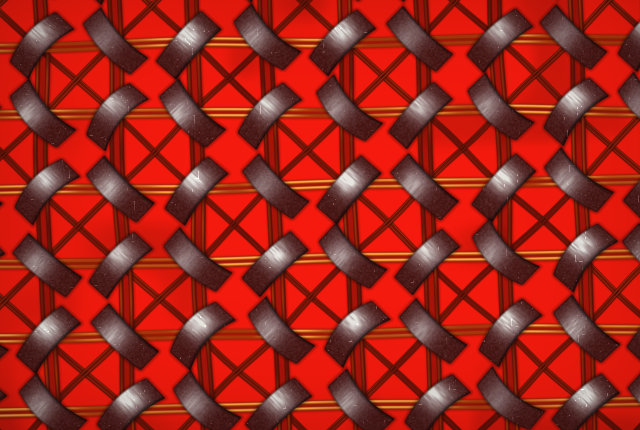
Give the GLSL for this pattern, as a Shadertoy shader.

```glsl
// Woven plane of ferrite rings threaded by copper wires over a glowing red ground.
// A slightly sheared lattice gives wire distances by fract; each ring is a bent
// rounded box whose tilt alternates like a checkerboard, with hashed variation.

const vec2 PITCH = vec2(0.178, 0.1705);    // lattice spacing in canvas heights
const vec2 FIRST_RING = vec2(0.085, 0.102); // from the top left corner
const vec3 RED = vec3(0.95, 0.10, 0.05);
const vec3 DEEP_RED = vec3(0.62, 0.07, 0.03);
const vec3 BROWN = vec3(0.36, 0.06, 0.03);
const vec3 COPPER = vec3(0.66, 0.21, 0.04);
const vec3 GLINT = vec3(1.0, 0.66, 0.27);

vec2 hash22(vec2 p) {
    vec3 q = fract(p.xyx * vec3(0.1031, 0.1030, 0.0973));
    q += dot(q, q.yzx + 33.33);
    return fract((q.xx + q.yz) * q.zy);
}

float noise(vec2 p) {
    vec2 i = floor(p), f = fract(p);
    f = f * f * (3.0 - 2.0 * f);
    return mix(mix(hash22(i).x, hash22(i + vec2(1, 0)).x, f.x),
               mix(hash22(i + vec2(0, 1)).x, hash22(i + vec2(1, 1)).x, f.x), f.y);
}

float centred(float x) { return fract(x + 0.5) - 0.5; }

float roundBox(vec2 p, vec2 halfSize, float radius) {
    vec2 q = abs(p) - halfSize + radius;
    return length(max(q, 0.0)) + min(max(q.x, q.y), 0.0) - radius;
}

// Two parallel round wires at signed distance d from their common axis
void wirePair(inout vec3 col, float d, float gap, float radius, vec3 body, vec3 shine, float aa) {
    float shadow = smoothstep(gap + 2.4 * radius, gap, abs(d - 0.2 * radius));
    col = mix(col, col * DEEP_RED / RED, 0.9 * shadow);
    for (float side = -1.0; side < 2.0; side += 2.0) {
        float x = (d - side * gap) / radius;
        float cover = smoothstep(aa, -aa, (abs(x) - 1.0) * radius);
        vec3 tint = mix(body * 0.8, body, 1.0 - min(x * x, 1.0));
        tint = mix(tint, shine, exp(-3.0 * (x + 0.2) * (x + 0.2)));
        col = mix(col, tint, cover);
    }
}

void drawRing(inout vec3 col, vec2 id, vec2 d, float aa) {
    vec2 rnd = hash22(id + 41.0), vary = hash22(id + 97.0);
    bool rising = mod(id.x + id.y, 2.0) < 0.5;
    d += (rnd - 0.5) * 0.012;
    if (!rising) d.y = -d.y;

    // Axes along and across the band, then the bow
    float angle = 0.7854 + (vary.x - 0.5) * 0.14;
    vec2 along = vec2(cos(angle), -sin(angle));
    float u = dot(d, along), v = dot(d, vec2(along.y, -along.x));
    float bow = mix(0.7, 2.8, rnd.y);
    v += bow * (u * u - 0.0018);
    float dist = roundBox(vec2(u, v), vec2(0.080, 0.029 + 0.003 * vary.y), 0.004);

    // Contact shadow
    col *= 1.0 - 0.35 * smoothstep(0.010, -0.002, dist);

    // Curved metal: dim ends, brushed glare, specks, dark inner lip
    float centre = rising ? 0.016 : -0.022;
    float x = (u - centre) / 0.034;
    float grain = noise(d * 300.0 + id * 17.0);
    float brushed = noise(vec2(u * 260.0, v * 50.0) + id * 9.0);
    float body = 0.05 + 0.78 * exp(-0.75 * x * x) + 0.25 * (grain - 0.5);
    float strength = rising ? mix(0.65, 1.15, vary.y) : mix(0.15, 0.6, vary.y);
    float glare = strength * exp(-1.7 * x * x) * (0.6 + 0.7 * brushed);
    glare *= smoothstep(-0.030, 0.010, v);
    vec3 metal = mix(vec3(0.27, 0.08, 0.07), vec3(0.48, 0.36, 0.37), clamp(body, 0.0, 1.0));
    metal = mix(metal, vec3(0.90, 0.89, 0.87), clamp(glare, 0.0, 1.0));
    metal += 0.2 * smoothstep(0.90, 0.99, noise(d * 200.0 + id * 5.0)) * (0.3 + strength);
    metal *= mix(0.55, 1.0, smoothstep(-0.030, -0.020, v));
    metal *= mix(0.65, 1.0, smoothstep(0.0, -0.005, dist));
    col = mix(col, metal, smoothstep(aa, -aa, dist));
}

void mainImage(out vec4 fragColor, in vec2 fragCoord) {
    float aa = max(1.0 / iResolution.y, 0.002);
    vec2 uv = fragCoord / iResolution.xy;
    vec2 p = vec2(fragCoord.x, iResolution.y - fragCoord.y) / iResolution.y;

    // Lattice coordinates: column to the right, row downwards
    vec2 g = (p - FIRST_RING) / PITCH;
    g += vec2(-0.035 * g.y, 0.0136 * g.x);

    // Glowing ground with a few dull patches
    vec3 col = mix(RED, DEEP_RED, 0.4 * smoothstep(0.6, 0.95, noise(p * 7.0 + 3.0)));

    // Diagonal wires, crossing in alternate cells
    float bend = 0.016 * (noise(g * 0.9 + 20.0) - 0.5);
    float diagonal = PITCH.x * 1.4142;
    vec3 dull = mix(BROWN, COPPER, 0.75 * noise(g * 1.5));
    wirePair(col, centred((g.y - g.x) * 0.5) * diagonal + bend, 0.0038, 0.0030, BROWN, dull, aa);
    wirePair(col, centred((g.x + g.y - 1.0) * 0.5) * diagonal - bend, 0.0038, 0.0030, BROWN, dull, aa);

    // Upright wires, then the brighter level ones
    vec2 line = floor(g + 0.5);
    float sway = 0.016 * (noise(vec2(line.x * 7.3, g.y * 0.6)) - 0.5);
    wirePair(col, centred(g.x) * PITCH.x - 0.006 + sway, 0.0115, 0.0052, BROWN,
             mix(BROWN, COPPER, noise(vec2(line.x * 5.0, g.y * 2.0))), aa);
    float sag = 0.018 * (noise(vec2(g.x * 0.5, line.y * 9.1)) - 0.5);
    float sheen = smoothstep(0.15, 0.7, noise(vec2(g.x * 1.6, line.y * 3.7 + 8.0)));
    wirePair(col, centred(g.y) * PITCH.y + sag, 0.0070, 0.0048, COPPER, mix(COPPER, GLINT, sheen), aa);

    // The four nearest rings
    for (int k = 0; k < 4; k++) {
        vec2 id = floor(g) + vec2(k % 2, k / 2);
        drawRing(col, id, (g - id) * PITCH, aa);
    }

    // Uneven lamp: darker rim and corners
    vec2 rim = (uv - vec2(0.52, 0.52)) * 2.0;
    col *= 1.01 - 0.10 * dot(rim * rim, rim * rim);
    fragColor = vec4(clamp(col, 0.0, 1.0), 1.0);
}
```
